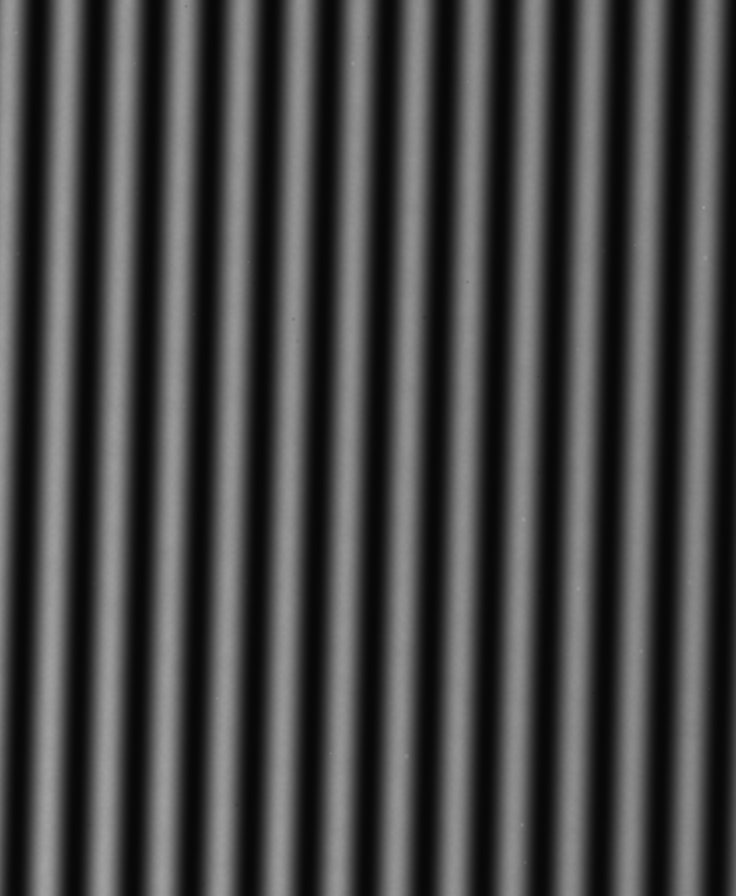
Write a WebGL 1 fragment shader that draws this pattern.

```glsl
precision highp float;
// Soft grey interference fringes, slightly tilted, with uneven light, fine grain and dust.

uniform vec2 u_resolution;

const float PERIOD = 0.0793;        // fringe spacing, in canvas widths
const float FIRST_CREST = 0.0609;   // x of a crest on the bottom edge
const float LEAN = 0.0309;          // crest shift to the right, bottom to top
const float TROUGH_WIDENING = 1.2;  // above 1 widens the dark bands
const float TROUGH_LEVEL = 0.03;
const float CREST_LEFT = 0.595;
const float CREST_RIGHT = 0.525;
const float CORNER_GLOW = 0.04;     // extra light at the lower left
const float GRAIN_CELLS = 210.0;
const float GRAIN_AMOUNT = 0.035;
const float MOTTLE_CELLS = 45.0;
const float MOTTLE_AMOUNT = 0.03;
const float DUST_CELLS = 13.0;
const float DUST_DENSITY = 0.28;
const float DUST_RADIUS = 0.0055;
const float DUST_AMOUNT = 0.2;
const float PI = 3.14159265;

float hash(vec2 p) {
  return fract(sin(dot(p, vec2(127.1, 311.7))) * 43758.5453);
}

float valueNoise(vec2 p) {
  vec2 cell = floor(p);
  vec2 f = fract(p);
  f = f * f * (3.0 - 2.0 * f);
  float low = mix(hash(cell), hash(cell + vec2(1.0, 0.0)), f.x);
  float high = mix(hash(cell + vec2(0.0, 1.0)), hash(cell + vec2(1.0, 1.0)), f.x);
  return mix(low, high, f.y);
}

// Brightness of the fringe wave: 0 in a trough, 1 on a crest.
float fringe(vec2 uv) {
  float phase = (uv.x - FIRST_CREST - LEAN * uv.y) / PERIOD;
  return pow(0.5 + 0.5 * cos(2.0 * PI * phase), TROUGH_WIDENING);
}

// Signed dust: at most one soft speck per cell, mostly lighter, some darker.
float dust(vec2 p) {
  vec2 cell = floor(p * DUST_CELLS);
  float present = step(hash(cell + 7.3), DUST_DENSITY);
  vec2 offset = 0.15 + 0.7 * vec2(hash(cell + 19.1), hash(cell + 41.7));
  float radius = DUST_RADIUS * mix(0.5, 1.0, hash(cell + 3.9));
  float spot = 1.0 - smoothstep(0.0, radius, distance(p, (cell + offset) / DUST_CELLS));
  float tone = mix(-0.8, 1.0, step(0.3, hash(cell + 63.2)));
  return present * spot * tone * mix(0.4, 1.0, hash(cell + 88.4));
}

void main() {
  vec2 uv = gl_FragCoord.xy / u_resolution;
  vec2 p = gl_FragCoord.xy / u_resolution.x;

  // Uneven illumination
  float crest = mix(CREST_LEFT, CREST_RIGHT, uv.x);
  crest += CORNER_GLOW * (1.0 - uv.x) * (1.0 - uv.y) * (1.0 - uv.y);

  // Surface wear scales with the light that falls on it
  float wear = 1.0;
  wear += GRAIN_AMOUNT * (valueNoise(p * GRAIN_CELLS) - 0.5);
  wear += MOTTLE_AMOUNT * (valueNoise(p * MOTTLE_CELLS) - 0.5);
  wear += DUST_AMOUNT * dust(p);

  float grey = mix(TROUGH_LEVEL, crest, fringe(uv)) * wear;
  gl_FragColor = vec4(vec3(grey), 1.0);
}
```
